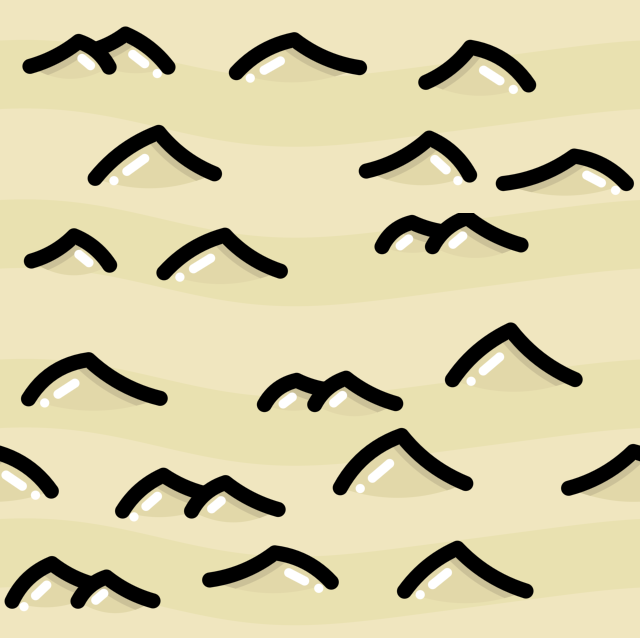
A WebGL 1 fragment shader for this pattern:

```glsl
precision highp float;
// Seamless cartoon desert: ink-outlined sand dunes over softly waving bands.
uniform vec2 u_resolution;

const vec2 GRID = vec2(3.0, 6.0);        // dune groups across and up
const float PAIRS = 5.0;                 // groups that get a second dune
const float BAND_REPEATS = 4.0;
const float BAND_HALF = 0.215;           // half thickness, in band periods
const float INK_RADIUS = 0.0118;
const float SHADOW_REACH = 0.022;
const float GLOSS_RADIUS = 0.0072;
const float BELLY = 0.019;               // sag of the sand below the feet
const float MARGIN = 0.045;

const vec3 SAND_LIGHT = vec3(0.941, 0.902, 0.749);
const vec3 SAND_BAND = vec3(0.914, 0.882, 0.690);
const vec3 DUNE_BODY = vec3(0.886, 0.847, 0.663);
const vec3 DUNE_SHADOW = vec3(0.796, 0.757, 0.596);
const vec3 GLOSS = vec3(1.0);
const vec3 INK = vec3(0.0);
const float TAU = 6.28319;

float hash(vec2 cell, float seed) {
  return fract(sin(dot(cell, vec2(12.99, 78.23)) + seed * 37.72) * 4375.85);
}

// Anti-aliased coverage of a signed distance.
float cover(float d) {
  float pixel = 0.75 / min(u_resolution.x, u_resolution.y);
  return 1.0 - smoothstep(-pixel, pixel, d);
}

float segmentDistance(vec2 p, vec2 a, vec2 b) {
  vec2 pa = p - a, ba = b - a;
  return length(pa - ba * clamp(dot(pa, ba) / dot(ba, ba), 0.0, 1.0));
}

vec2 bezier(vec2 a, vec2 c, vec2 b, float t) {
  return mix(mix(a, c, t), mix(c, b, t), t);
}

float bezierDistance(vec2 p, vec2 a, vec2 c, vec2 b) {
  float d = 1.0;
  vec2 last = a;
  for (int i = 1; i <= 12; i++) {
    vec2 next = bezier(a, c, b, float(i) / 12.0);
    d = min(d, segmentDistance(p, last, next));
    last = next;
  }
  return d;
}

// Height of a curve that runs left to right, at a given x.
float bezierHeight(float x, vec2 a, vec2 c, vec2 b) {
  float k2 = a.x - 2.0 * c.x + b.x, k1 = 2.0 * (c.x - a.x), k0 = a.x - x;
  float t = -2.0 * k0 / (k1 + sqrt(max(k1 * k1 - 4.0 * k2 * k0, 0.0)));
  return bezier(a, c, b, clamp(t, 0.0, 1.0)).y;
}

// shape: bulging side width, sagging side width, height, sagging foot level
vec3 drawDune(vec3 color, vec2 p, vec4 shape, float bulge, float sag) {
  vec2 foot = vec2(-shape.x, 0.0), peak = vec2(0.0, shape.z), tail = shape.yw;
  vec2 rise = peak - foot, fall = tail - peak;
  vec2 bulgeCtrl = 0.5 * (foot + peak) + bulge * vec2(-rise.y, rise.x);
  vec2 sagCtrl = 0.5 * (peak + tail) + sag * vec2(fall.y, -fall.x);
  float bulgeInk = bezierDistance(p, foot, bulgeCtrl, peak);
  float sagInk = bezierDistance(p, peak, sagCtrl, tail);

  // Sand between the outline and a rounded base
  float roof = p.x < 0.0 ? bezierHeight(p.x, foot, bulgeCtrl, peak)
                         : bezierHeight(p.x, peak, sagCtrl, tail);
  float u = clamp((p.x - foot.x) / (tail.x - foot.x), 0.0, 1.0);
  float base = mix(foot.y, tail.y, u) - BELLY * 4.0 * u * (1.0 - u);
  float body = max(max(base - p.y, p.y - roof), max(foot.x - p.x, p.x - tail.x));
  color = mix(color, DUNE_BODY, cover(body));
  color = mix(color, DUNE_SHADOW, cover(max(body, sagInk - SHADOW_REACH)));

  // Gloss dash and dot along the bulging side
  float len = length(rise);
  vec2 along = rise / len;
  vec2 start = foot + vec2(along.y, -along.x) * (0.013 + 0.1 * shape.z);
  vec2 dash = start + along * len * 0.38;
  float gloss = segmentDistance(p, dash, start + along * len * 0.66);
  if (len > 0.078) gloss = min(gloss, length(p - dash + along * 0.025));
  color = mix(color, GLOSS, cover(gloss - GLOSS_RADIUS));

  return mix(color, INK, cover(min(bulgeInk, sagInk) - INK_RADIUS));
}

vec3 drawBands(vec2 uv) {
  float wave = 0.029 * cos(TAU * uv.x) + 0.004 * sin(2.0 * TAU * uv.x);
  float phase = fract((uv.y - wave) * BAND_REPEATS + 0.085);
  float d = (abs(phase - 0.5) - BAND_HALF) / BAND_REPEATS;
  return mix(SAND_LIGHT, SAND_BAND, cover(d));
}

void main() {
  vec2 uv = gl_FragCoord.xy / u_resolution;
  vec3 color = drawBands(uv);

  // Rows slide sideways by uneven amounts; columns wrap around
  vec2 grid = uv * GRID;
  float row = floor(grid.y);
  grid.x += fract(row * 0.38 + 0.2);
  vec2 cell = vec2(mod(floor(grid.x), GRID.x), row);
  vec2 p = fract(grid) / GRID;
  float order = mod((cell.x + GRID.x * row) * 5.0, GRID.x * GRID.y);
  float paired = step(order, PAIRS - 0.5);

  // Main dune and its smaller companion
  vec2 widths = mix(vec2(0.05, 0.06), vec2(0.11, 0.115), vec2(hash(cell, 1.0), hash(cell, 2.0)));
  widths *= mix(1.0, 0.85, paired);
  float height = clamp(widths.x * mix(0.5, 0.95, hash(cell, 3.0)), 0.038, 0.09);
  vec4 dune = vec4(widths, height, mix(0.008 * hash(cell, 4.0), 0.022, paired));
  vec4 small = mix(vec4(0.042, 0.07, 0.036, 0.0), vec4(0.06, 0.09, 0.05, 0.004), hash(cell, 5.0));

  // Place the group freely inside its cell, facing either way
  float right = widths.y + paired * small.y;
  vec2 room = max(1.0 / GRID - vec2(widths.x + right + MARGIN, height + MARGIN), 0.0);
  p.x -= 0.5 / GRID.x + (hash(cell, 6.0) - 0.5) * room.x;
  p.y -= 0.031 + hash(cell, 7.0) * room.y;
  p.x *= hash(cell, 8.0) < 0.5 ? -1.0 : 1.0;
  p.x += 0.5 * (right - widths.x);

  float bulge = mix(0.1, 0.24, hash(cell, 9.0));
  color = drawDune(color, p, dune, bulge, 0.13);
  if (paired > 0.5) color = drawDune(color, p - vec2(widths.y, 0.0), small, 0.2, 0.1);
  gl_FragColor = vec4(color, 1.0);
}
```
